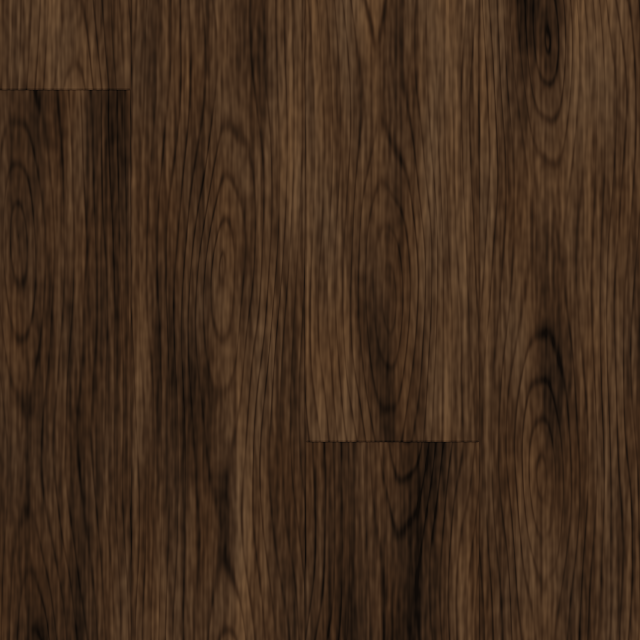
Write a WebGL 2 fragment shader that draws this texture.

```glsl
#version 300 es
precision highp float;

uniform vec2 u_resolution;
out vec4 fragColor;

// Board layout
const float BOARD_WIDTH = 0.272;
const float BOARD_LENGTH = 2.0;
const float FIRST_EDGE = -0.067;
const float FIRST_JOINT = 0.86;
const float JOINT_STEP = 0.725;
const float JOINT_WIDTH = 0.0016;

// Tone, where 0 is the dark stop and 1 the light stop
const float BASE_TONE = 0.66;
const float BOARD_CONTRAST = 0.13;
const float BAND_CONTRAST = 0.42;
const float RING_CONTRAST = 0.40;
const float FIBRE_CONTRAST = 0.48;
const float PORE_CONTRAST = 0.30;
const float SMUDGE_CONTRAST = 0.50;
const float JOINT_CONTRAST = 0.28;

// Grain figure
const float RINGS_PER_UNIT = 74.0;
const float FIGURE_DEPTH = 0.045;
const float FIGURE_PERIOD = 1.35;

const vec3 DARK = vec3(0.100, 0.066, 0.042);
const vec3 MID = vec3(0.235, 0.156, 0.097);
const vec3 LIGHT = vec3(0.380, 0.276, 0.182);
const float TAU = 6.2831853;

// Two random values in 0..1 for a lattice cell
vec2 hash2(vec2 cell) {
    uvec2 q = uvec2(ivec2(cell)) * uvec2(40503u, 30011u);
    uint n = (q.x ^ (q.y << 7)) + q.y * 2731u;
    n = (n ^ (n >> 15)) * 73939133u;
    n = (n ^ (n >> 13)) * 19349663u;
    n ^= n >> 16;
    return vec2(n & 65535u, n >> 16) / 65535.0;
}

float cornerSlope(vec2 cell, vec2 offset) {
    float angle = TAU * hash2(cell).x;
    return dot(vec2(cos(angle), sin(angle)), offset);
}

// Gradient noise, about -0.7..0.7
float gradientNoise(vec2 p) {
    vec2 i = floor(p);
    vec2 f = p - i;
    vec2 w = f * f * f * (f * (f * 6.0 - 15.0) + 10.0);
    vec2 e = vec2(0.0, 1.0);
    float low = mix(cornerSlope(i, f), cornerSlope(i + e.yx, f - e.yx), w.x);
    float high = mix(cornerSlope(i + e, f - e), cornerSlope(i + e.yy, f - e.yy), w.x);
    return mix(low, high, w.y);
}

// Distance from the heart of the log, forming long ovals and arches
float heartDistance(vec2 p, float across, vec2 seed) {
    float centre = (seed.x - 0.5) * 0.09 + 0.035 * gradientNoise(vec2(seed.y * 50.0, p.y * 1.6));
    float depth = FIGURE_DEPTH * sin(TAU * (p.y / FIGURE_PERIOD + seed.y));
    float r = length(vec2(across - centre, depth));
    r += 0.026 * gradientNoise(p * vec2(9.0, 1.8));
    return r + 0.005 * gradientNoise(p * vec2(38.0, 5.0));
}

// Soft-sided growth lines with one steeper flank
float growthRings(float r) {
    float phase = TAU * r * RINGS_PER_UNIT;
    float wave = 0.5 + 0.5 * cos(phase + 0.6 * sin(phase + 0.8));
    return wave * wave * wave;
}

vec3 woodColor(float tone) {
    vec3 lower = mix(DARK, MID, clamp(tone * 2.0, -0.3, 1.0));
    return mix(lower, LIGHT, clamp(tone * 2.0 - 1.0, 0.0, 1.25));
}

void main() {
    vec2 uv = gl_FragCoord.xy / u_resolution.y;
    float pixel = 1.0 / u_resolution.y;

    // Find the board and the place within it
    float column = floor((uv.x - FIRST_EDGE) / BOARD_WIDTH);
    float across = uv.x - FIRST_EDGE - (column + 0.5) * BOARD_WIDTH;
    float along = (uv.y - FIRST_JOINT - JOINT_STEP * column) / BOARD_LENGTH;
    float row = floor(along);
    vec2 seed = hash2(vec2(column, row) + 17.0);
    vec2 p = uv + floor(seed * 60.0) * vec2(1.37, 2.71);

    // Broad bands and overall board shade
    float tone = BASE_TONE + BOARD_CONTRAST * sin(1.3 * column + 2.2 * row + 0.9);
    tone += BAND_CONTRAST * gradientNoise(p * vec2(13.0, 1.1));
    tone += 0.2 * gradientNoise(p * vec2(34.0, 3.0) + 9.0);

    // Growth rings fade in and out in strength
    float r = heartDistance(p, across, seed);
    float strength = 0.7 + 0.8 * gradientNoise(p * vec2(16.0, 2.2) + 31.0);
    tone -= RING_CONTRAST * growthRings(r) * clamp(strength, 0.15, 1.2);

    // Dark smudges gathered around the heart
    float smudge = smoothstep(-0.05, 0.5, gradientNoise(p * vec2(15.0, 3.2) + 53.0));
    float nearHeart = exp(-r * r / 0.0035);
    tone -= SMUDGE_CONTRAST * smudge * (0.2 + 0.8 * nearHeart);

    // Long fibres and short pores
    float fibreWeight = mix(1.0, 0.55, nearHeart);
    tone += FIBRE_CONTRAST * fibreWeight * gradientNoise(p * vec2(150.0, 3.5));
    tone += PORE_CONTRAST * gradientNoise(p * vec2(215.0, 26.0) + 71.0);
    tone += 0.12 * gradientNoise(p * vec2(120.0, 60.0) + 97.0);

    // Joints between boards
    float sideGap = 0.5 * BOARD_WIDTH - abs(across);
    float endGap = BOARD_LENGTH * min(along - row, 1.0 - along + row);
    float gap = min(sideGap, endGap);
    tone -= JOINT_CONTRAST * (1.0 - smoothstep(0.0, JOINT_WIDTH + pixel, gap));

    // Slight drift between warm and greyish brown
    vec3 color = woodColor(tone);
    float tint = gradientNoise(p * vec2(22.0, 5.0) + 113.0);
    color *= 1.0 + tint * vec3(0.03, -0.02, -0.10);
    fragColor = vec4(clamp(color, 0.0, 1.0), 1.0);
}
```
